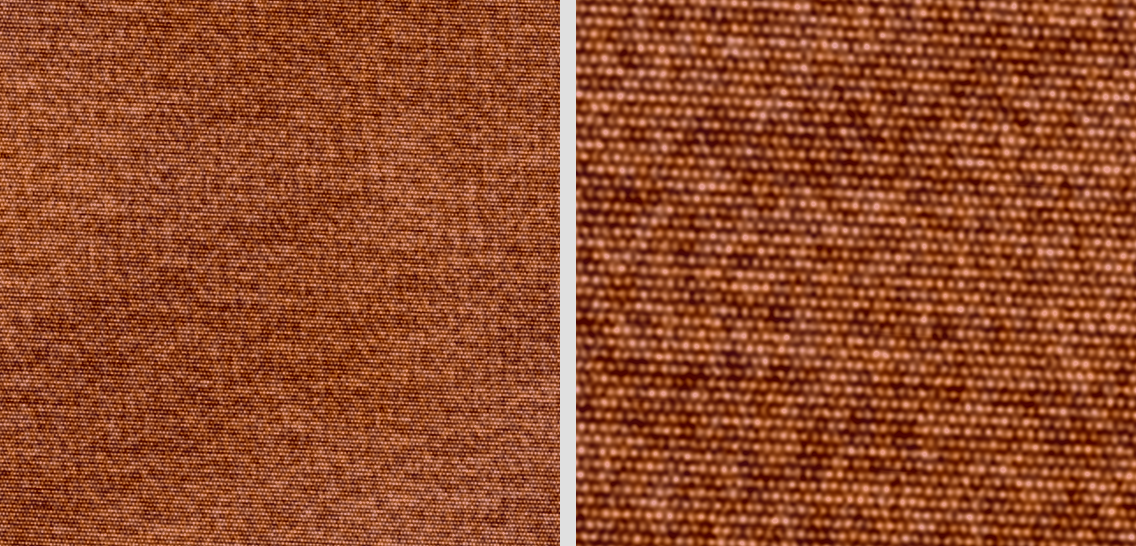
Left, the full canvas; right, a detail of the centre.
Write a Shadertoy shader that draws this texture.

```glsl
// Rust-coloured woven cloth: slightly tilted rows of staggered stitches.
// Crossed cosines form the weave; stretched value noise adds uneven yarn,
// diagonal shading and dark slubs, and a tone ramp gives the dyed colour.

float hash(vec2 p) {
    return fract(sin(dot(p, vec2(127.1, 311.7))) * 43758.5453);
}

float noise(vec2 p) {
    vec2 i = floor(p), f = fract(p);
    f = f * f * (3.0 - 2.0 * f);
    return mix(mix(hash(i), hash(i + vec2(1, 0)), f.x),
               mix(hash(i + vec2(0, 1)), hash(i + vec2(1, 1)), f.x), f.y);
}

// Noise centred on zero
float vary(vec2 p) {
    return noise(p) - 0.5;
}

// Deep red-brown shadow to pale salmon highlight
vec3 dyedYarn(float tone) {
    return vec3(0.29 + 0.58 * tone,
                0.02 + 0.56 * tone,
                0.01 + 0.08 * tone + 0.40 * tone * tone);
}

// Staggered stitches, with irregular brightness along each row
float weave(vec2 thread) {
    const float PI = 3.14159265;
    float rows = cos(2.0 * PI * thread.y);
    float stitches = cos(2.0 * PI * thread.x) * cos(PI * thread.y);
    float yarn = vary(vec2(thread.x * 0.9, thread.y) + 17.0);
    float rowTone = vary(vec2(thread.x * 0.06, thread.y * 0.8) + 53.0);
    return 0.25 * rows + 0.23 * stitches + 0.42 * yarn + 0.18 * rowTone;
}

// Broad diagonal folds, fine twill streaks and a darker right side
float shading(vec2 p) {
    vec2 diagonal = vec2(dot(p, vec2(0.8, 0.6)), dot(p, vec2(-0.6, 0.8)));
    float folds = vary(diagonal * vec2(2.0, 5.0) + 8.0);
    float twill = vary(diagonal * vec2(9.0, 42.0) + 31.0);
    return 0.17 * folds + 0.10 * twill + 0.04 * (0.5 - p.x);
}

// Short dark thick threads plus one long one crossing the cloth
float slubs(vec2 p, float rowHeight) {
    float scattered = smoothstep(0.84, 0.98,
        noise(vec2(p.x * 13.0, rowHeight * 120.0) + 71.0));
    float longThread = exp(-pow((rowHeight - 0.458) / 0.003, 2.0))
        * smoothstep(0.2, 0.7, noise(vec2(p.x * 12.0, 4.0)));
    return 0.20 * scattered + 0.22 * longThread;
}

// Tiny dark specks and a small ring-shaped knot
float flaws(vec2 p) {
    float dark = 0.0;
    for (float i = 0.0; i < 14.0; i++) {
        vec2 center = vec2(hash(vec2(i, 3.0)) * 1.02, hash(vec2(i, 9.0)));
        dark += 0.28 * (1.0 - smoothstep(0.001, 0.006, length(p - center)));
    }
    float knot = length(p - vec2(0.905, 0.05));
    dark += 0.25 * exp(-pow((knot - 0.014) / 0.004, 2.0));
    return dark;
}

void mainImage(out vec4 fragColor, in vec2 fragCoord) {
    vec2 p = fragCoord / iResolution.y;

    // Thread coordinates, gently bent and falling to the right
    float rowHeight = p.y + 0.045 * p.x + 0.006 * noise(p * 2.5);
    float across = p.x + 0.008 * noise(p * 4.0 + 20.0);
    vec2 thread = vec2(across * 156.0, rowHeight * 134.0);

    // Tone from weave, folds, flaws and fibre grain
    float tone = 0.49 + weave(thread) + shading(p);
    tone -= slubs(p, rowHeight) + flaws(p);
    tone += 0.42 * vary(p * 310.0 + 5.0);
    tone = clamp(tone, 0.0, 1.08);

    // Some fibres lean pink-grey, others orange
    float hue = vary(thread * vec2(0.7, 0.9) + 90.0) + 0.5 * vary(p * 3.0 + 40.0);
    vec3 color = dyedYarn(tone) + vec3(-0.03, 0.02, 0.11) * hue;
    fragColor = vec4(clamp(color, 0.0, 1.0), 1.0);
}
```
